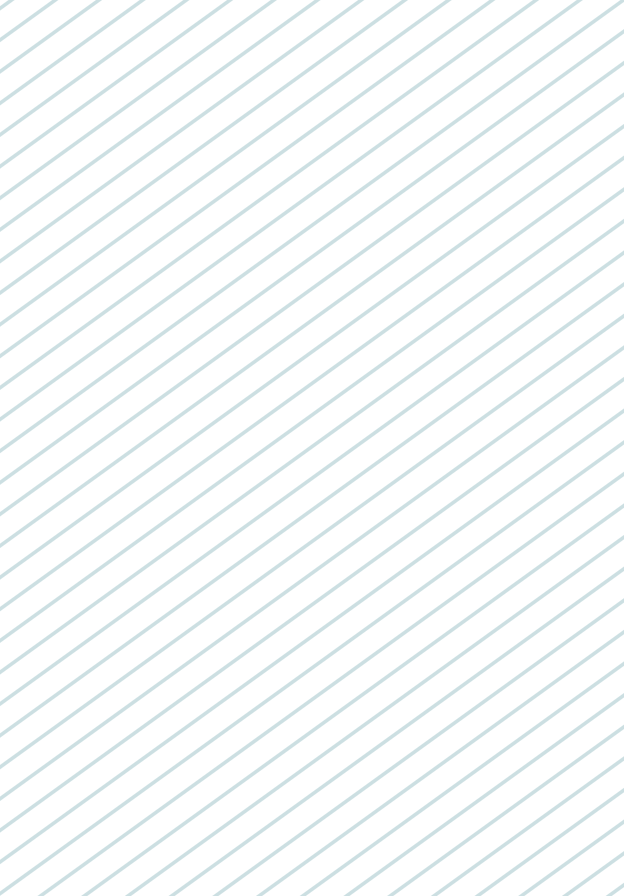
A Shadertoy shader for this pattern:

```glsl
// Thin pale blue-grey diagonal stripes rising to the right on white.
// A linear phase counts stripes along their normal; fract repeats it, and
// the distance to the nearest centre line gives each soft-edged stripe.

// Distance to the nearest stripe centre, in canvas heights.
float stripeDistance(vec2 p) {
    // Stripes crossed per canvas height, along x and down y.
    vec2 frequency = vec2(20.5, 28.34);
    float phase = dot(vec2(p.x, 1.0 - p.y), frequency) - 0.266;
    return abs(fract(phase + 0.5) - 0.5) / length(frequency);
}

void mainImage(out vec4 fragColor, in vec2 fragCoord) {
    vec2 p = fragCoord / iResolution.y;

    // Smooth the edge over about one pixel.
    float softness = 0.7 / iResolution.y;
    float edge = stripeDistance(p) - 0.002;
    float stripe = 1.0 - smoothstep(-softness, softness, edge);

    vec3 paper = vec3(1.0);
    vec3 paleBlue = vec3(0.80, 0.875, 0.885);
    fragColor = vec4(mix(paper, paleBlue, stripe), 1.0);
}
```
